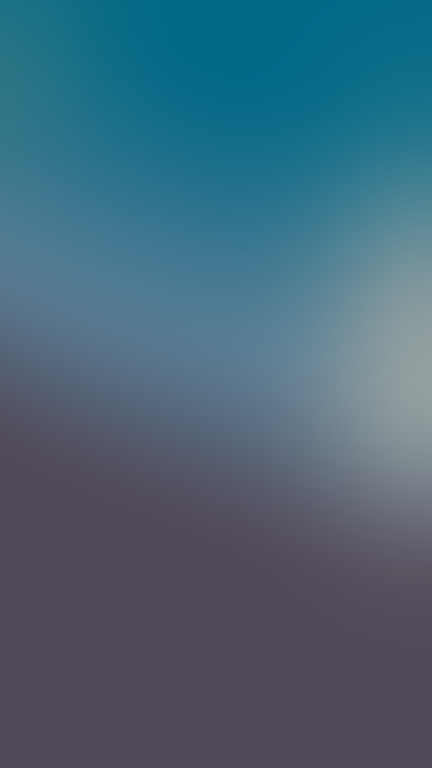
Write a Shadertoy shader that draws this background.

```glsl
// A soft dusk backdrop: teal melts through slate blue into plum along a
// gently curved slope, with a pale glow at the right edge and a faint
// green haze in the upper left. Built from smooth ramps and Gaussian glows.

const vec3 TEAL  = vec3(0.005, 0.410, 0.530);
const vec3 SLATE = vec3(0.350, 0.490, 0.585);
const vec3 PLUM  = vec3(0.320, 0.285, 0.345);
const vec3 PEARL = vec3(0.640, 0.660, 0.640);
const vec3 HAZE  = vec3(0.260, 0.490, 0.500);

// Three-colour ramp; depth runs from 0 at the top to 1 at the bottom.
vec3 duskRamp(float depth) {
    vec3 sky = mix(TEAL, SLATE, smoothstep(0.06, 0.50, depth));
    return mix(sky, PLUM, smoothstep(0.41, 0.73, depth));
}

// Gaussian glow with separate reach sideways, upwards and downwards.
float glow(vec2 p, vec2 centre, float side, float up, float down) {
    vec2 d = p - centre;
    d /= vec2(side, d.y > 0.0 ? up : down);
    return exp(-dot(d, d));
}

// Height offset of the colour bands across the width.
float bandSlope(float x) {
    return -0.11 + x * (0.28 - 0.12 * x);
}

void mainImage(out vec4 fragColor, in vec2 fragCoord) {
    vec2 uv = fragCoord / iResolution.xy;

    // Sloping base gradient
    vec3 colour = duskRamp(1.0 - uv.y - bandSlope(uv.x));

    // Haze in the upper left, then the pale light on the right
    float haze = glow(uv, vec2(0.0, 0.92), 0.25, 0.18, 0.16);
    float light = glow(uv, vec2(1.0, 0.51), 0.27, 0.265, 0.18);
    colour = mix(colour, HAZE, 0.45 * haze);
    colour = mix(colour, PEARL, 0.80 * light);

    fragColor = vec4(colour, 1.0);
}
```
